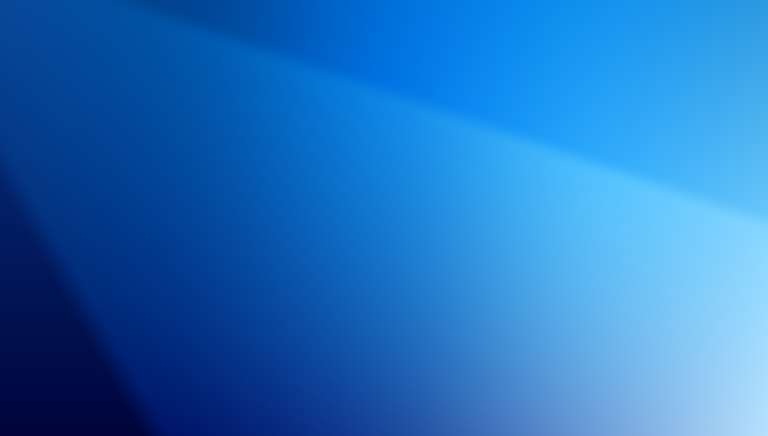
Write a WebGL 1 fragment shader that draws this background.

```glsl
precision highp float;

uniform vec2 u_resolution;

// Cubic curve from b to c, with a and d as outer neighbours
vec3 spline(vec3 a, vec3 b, vec3 c, vec3 d, float t) {
  vec3 slopeB = 0.5 * (c - a);
  vec3 slopeC = 0.5 * (d - b);
  vec3 rise = c - b;
  return b + t * (slopeB + t * (3.0 * rise - 2.0 * slopeB - slopeC
    + t * (slopeB + slopeC - 2.0 * rise)));
}

// Smooth gradient through five evenly spaced colours
vec3 ramp(vec3 c0, vec3 c1, vec3 c2, vec3 c3, vec3 c4, float x) {
  float t = clamp(x, 0.0, 1.0) * 4.0;
  if (t < 1.0) return spline(2.0 * c0 - c1, c0, c1, c2, t);
  if (t < 2.0) return spline(c0, c1, c2, c3, t - 1.0);
  if (t < 3.0) return spline(c1, c2, c3, c4, t - 2.0);
  return spline(c2, c3, c4, 2.0 * c4 - c3, t - 3.0);
}

// Parabola through colours at heights 0, 0.5 and 1
vec3 blendRows(vec3 low, vec3 middle, vec3 high, float y) {
  return low * (1.0 - y) * (1.0 - 2.0 * y)
    + middle * 4.0 * y * (1.0 - y)
    + high * y * (2.0 * y - 1.0);
}

// Broad sheet, from navy at the left to pale blue at the lower right
vec3 sheetColor(vec2 uv) {
  vec3 low = ramp(vec3(0.0, 0.05, 0.33), vec3(0.0, 0.09, 0.42),
    vec3(0.10, 0.27, 0.60), vec3(0.40, 0.58, 0.82),
    vec3(0.72, 0.88, 0.99), uv.x);
  vec3 middle = ramp(vec3(0.01, 0.18, 0.48), vec3(0.01, 0.27, 0.60),
    vec3(0.08, 0.48, 0.82), vec3(0.32, 0.73, 0.97),
    vec3(0.52, 0.84, 1.0), uv.x);
  vec3 high = ramp(vec3(0.03, 0.28, 0.60), vec3(0.0, 0.35, 0.68),
    vec3(0.03, 0.53, 0.94), vec3(0.20, 0.70, 1.0),
    vec3(0.30, 0.80, 1.0), uv.x);
  return blendRows(low, middle, high, uv.y);
}

// Upper wedge, brighter along its lower side
vec3 wedgeColor(vec2 uv) {
  vec3 low = ramp(vec3(0.02, 0.27, 0.58), vec3(0.0, 0.29, 0.61),
    vec3(0.0, 0.48, 0.93), vec3(0.20, 0.68, 1.0),
    vec3(0.41, 0.78, 0.98), uv.x);
  vec3 high = ramp(vec3(0.02, 0.28, 0.59), vec3(0.0, 0.27, 0.58),
    vec3(0.0, 0.43, 0.84), vec3(0.06, 0.56, 0.93),
    vec3(0.17, 0.60, 0.88), uv.x);
  return mix(low, high, 2.0 * uv.y - 1.0);
}

// Coverage across a soft boundary
float softEdge(float distanceToEdge, float softness) {
  return smoothstep(-softness, softness, distanceToEdge);
}

void main() {
  vec2 uv = gl_FragCoord.xy / u_resolution;
  vec3 color = sheetColor(uv);

  // Upper wedge
  float wedgeLine = 0.4885 + 0.605 * (1.0 - uv.x);
  color = mix(color, wedgeColor(uv), softEdge(uv.y - wedgeLine, 0.028));

  // Dark lower left corner
  vec3 cornerColor = mix(vec3(0.0, 0.015, 0.23), vec3(0.01, 0.14, 0.43),
    uv.y / 0.63);
  float cornerLine = 0.202 - 0.32 * uv.y;
  color = mix(color, cornerColor, softEdge(cornerLine - uv.x, 0.024));

  gl_FragColor = vec4(clamp(color, 0.0, 1.0), 1.0);
}
```
